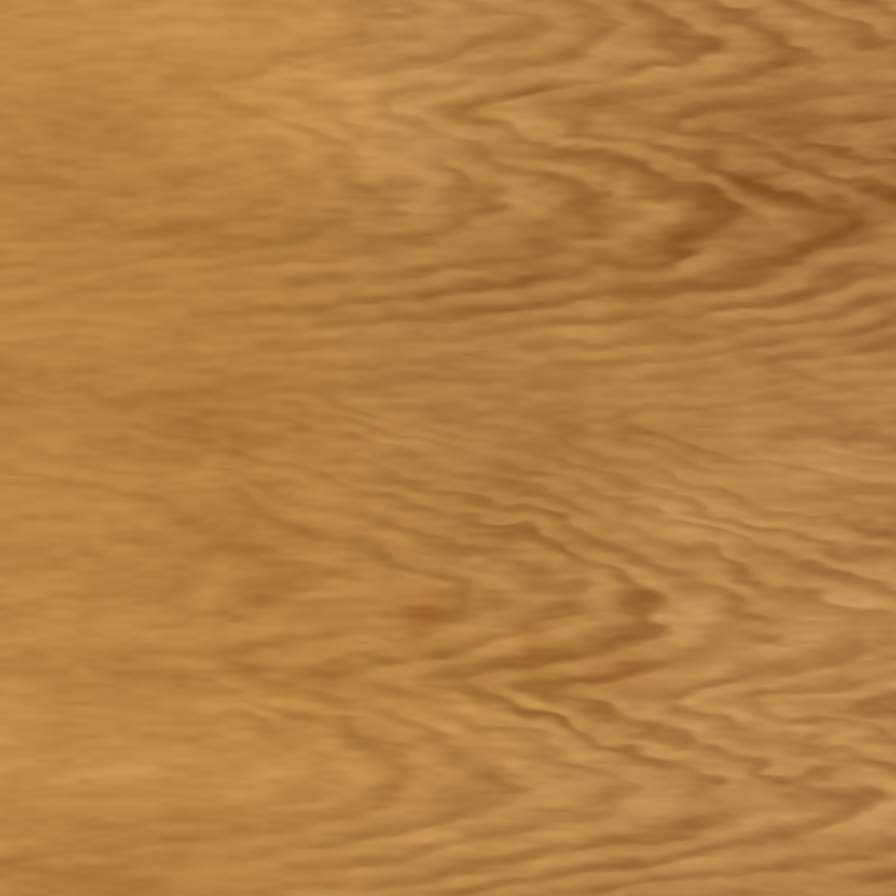
Write a Shadertoy shader that draws this texture.

```glsl
// Golden oak veneer: cathedral arches pointing right, over fine horizontal fibres.

const vec3 GOLD_WOOD  = vec3(0.724, 0.522, 0.264);  // left side
const vec3 TAN_WOOD   = vec3(0.706, 0.511, 0.291);  // right side
const vec3 TONE_RANGE = vec3(0.100, 0.098, 0.076);  // colour change per unit of tone
const vec3 KNOT_TINT  = vec3(-0.030, -0.052, -0.048);

const float RING_SPACING = 0.12;   // distance between arch tips
const float ARCH_SLOPE   = 4.0;    // length of an arch against its height
const float ARCH_FLARE   = 5.0;    // flattens the grain far from the tips
const float TIP_RADIUS   = 0.045;  // roundness of the tips
const float ARCH_BLEND   = 0.12;   // softness where two arches meet
const float AXIS_TILT    = -0.08;
const float RING_DEPTH   = 0.85;
const float FIBRE_DEPTH  = 0.56;
const float CLOUD_DEPTH  = 0.36;

// Height of each arch axis, and how far its tips are shifted left
const vec2 ARCHES[4] = vec2[4](
    vec2(0.95, 0.06), vec2(0.755, 0.0), vec2(0.315, 0.09), vec2(0.115, 0.0));

float hash(vec2 p) {
    vec3 q = fract(p.xyx * vec3(0.1031, 0.1030, 0.0973));
    q += dot(q, q.yzx + 33.33);
    return fract((q.x + q.y) * q.z);
}

// Smooth value noise in -1..1
float noise(vec2 p) {
    vec2 cell = floor(p), f = fract(p);
    f = f * f * (3.0 - 2.0 * f);
    float low  = mix(hash(cell), hash(cell + vec2(1, 0)), f.x);
    float high = mix(hash(cell + vec2(0, 1)), hash(cell + vec2(1, 1)), f.x);
    return 2.0 * mix(low, high, f.y) - 1.0;
}

float smoothMin(float a, float b, float k) {
    float h = max(k - abs(a - b), 0.0) / k;
    return min(a, b) - 0.25 * h * h * k;
}

// Distance of the grain behind the nearest arch tip
float archRise(vec2 p) {
    float rise = 10.0;
    for (int i = 0; i < 4; i++) {
        float dy = p.y - ARCHES[i].x - AXIS_TILT * (p.x - 0.75);
        float arch = ARCH_SLOPE * (length(vec2(dy, TIP_RADIUS)) - TIP_RADIUS)
                   + ARCH_FLARE * dy * dy;
        rise = smoothMin(rise, arch + ARCHES[i].y, ARCH_BLEND);
    }
    return rise;
}

// Wavering path of the grain
vec2 warp(vec2 p) {
    float wander = mix(0.095, 0.040, p.x);
    p.y += 0.012 * noise(p * vec2(4.0, 6.0) + 31.0)
         + 0.004 * noise(p * vec2(18.0, 28.0) + 57.0);
    p.x += wander * noise(p * vec2(3.5, 8.0) + 11.0)
         + 0.028 * noise(p * vec2(15.0, 45.0) + 73.0)
         + 0.018 * noise(p * vec2(34.0, 110.0) + 37.0);
    return p;
}

// Dark late-wood line of random weight within each ring, centred around zero
float ringLine(float field) {
    float phase = fract(field);
    float weight = 0.55 + 0.9 * hash(vec2(floor(field), 19.0));
    float line = smoothstep(0.12, 0.66, phase) * (1.0 - smoothstep(0.68, 1.0, phase));
    return weight * (line - 0.0) - 0.43;
}

// Short streaks, from broad bands to thin fibres
float fibres(vec2 p) {
    p.y += 0.005 * noise(p * vec2(5.0, 6.0) + 5.0);
    return 0.40 * noise(p * vec2(5.0, 34.0) + 91.0)
         + 0.42 * noise(p * vec2(14.0, 80.0) + 17.0)
         + 0.50 * noise(p * vec2(30.0, 135.0) + 43.0)
         + 0.26 * noise(p * vec2(65.0, 200.0) + 67.0);
}

float knot(vec2 p, vec2 centre, vec2 size) {
    vec2 d = (p - centre) / size;
    return exp(-dot(d, d));
}

void mainImage(out vec4 fragColor, in vec2 fragCoord) {
    vec2 uv = fragCoord / iResolution.xy;

    // Rings fade to the left and between the arches, and break along their length
    vec2 grain = warp(uv);
    float rise = archRise(grain);
    float strength = mix(0.20, 1.0, smoothstep(0.05, 0.75, uv.x));
    strength *= mix(1.0, 0.50, smoothstep(0.25, 0.75, rise));
    strength *= 0.90 + 0.40 * noise(uv * vec2(7.0, 18.0) + 29.0)
                     + 0.45 * noise(uv * vec2(22.0, 60.0) + 13.0);
    float tone = -RING_DEPTH * strength * ringLine((grain.x + rise) / RING_SPACING + 0.68);

    // Fibres and broad cloudy shading
    tone += FIBRE_DEPTH * mix(0.75, 1.0, uv.x) * fibres(uv);
    tone += CLOUD_DEPTH * noise(uv * vec2(2.2, 7.0) + 63.0);
    tone += 0.5 * CLOUD_DEPTH * noise(uv * vec2(8.0, 14.0) + 83.0);
    tone -= 0.40 * smoothstep(0.80, 1.40, uv.x + 0.45 * uv.y);

    // Golden left, greyer right, with a few reddish knots
    float greying = smoothstep(0.1, 0.95, uv.x + 0.15 * noise(uv * 4.0 + 7.0));
    vec3 colour = mix(GOLD_WOOD, TAN_WOOD, greying) + TONE_RANGE * tone;
    vec2 bent = uv + 0.015 * noise(uv * 18.0 + 3.0);
    float knots = knot(bent, vec2(0.47, 0.31), vec2(0.022, 0.035))
                + knot(bent, vec2(0.60, 0.28), vec2(0.022, 0.025))
                + 0.7 * knot(bent, vec2(0.69, 0.25), vec2(0.050, 0.020));
    colour += KNOT_TINT * knots;

    fragColor = vec4(clamp(colour, 0.0, 1.0), 1.0);
}
```
